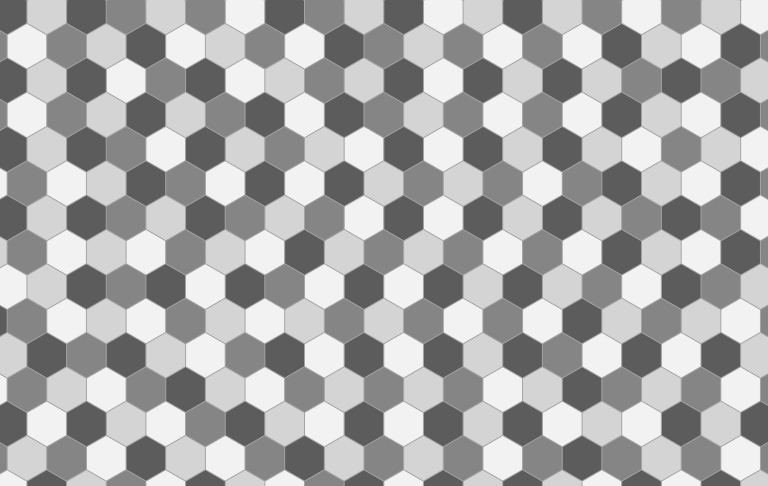
Write a Shadertoy shader that draws this pattern.

```glsl
// Mosaic of pointy-top hexagons in four greys, parted by hairline joints.
// Tiles are coloured row by row: each takes a hashed shade that differs from
// its left and two upper neighbours, so no two touching tiles are alike.

const float TILES_ACROSS = 19.37;
const float ROW_PITCH = 0.8660254;
const vec2 FIRST_CENTER = vec2(0.18, 0.30);
const float JOINT_HALF_WIDTH = 0.0125;
const vec3 JOINT_COLOR = vec3(0.64);
const int FIRST_ROW = -2;
const int FIRST_COLUMN = -9;
const int COLUMNS = 31;

float hash(vec2 cell) {
    return fract(sin(dot(cell, vec2(127.1, 311.7))) * 4375.85);
}

// Cells are skewed: each row down shifts its columns half a tile right.
vec2 cellCenter(vec2 cell) {
    return vec2(cell.x + 0.5 * cell.y, cell.y * ROW_PITCH);
}

vec2 nearestInRow(vec2 p, float row) {
    return vec2(floor(p.x - 0.5 * row + 0.5), row);
}

vec2 nearestCell(vec2 p) {
    float row = floor(p.y / ROW_PITCH);
    vec2 a = nearestInRow(p, row);
    vec2 b = nearestInRow(p, row + 1.0);
    return distance(p, cellCenter(a)) < distance(p, cellCenter(b)) ? a : b;
}

// Steps from a hashed shade to the first one whose bit is not taken.
int pickShadeBit(vec2 cell, int taken) {
    int shade = int(4.0 * hash(cell));
    for (int i = 0; i < 3; i++) {
        if ((taken & (1 << shade)) == 0) break;
        shade = (shade + 1) & 3;
    }
    return 1 << shade;
}

// Replays the colouring from the top row down to the wanted cell.
int tileShadeBit(vec2 cell) {
    int line[COLUMNS + 1];
    for (int k = 0; k <= COLUMNS; k++) line[k] = 0;

    int lastRow = int(cell.y);
    for (int row = FIRST_ROW; row <= lastRow; row++) {
        int left = 0;
        for (int k = 0; k < COLUMNS; k++) {
            vec2 here = vec2(float(k + FIRST_COLUMN), float(row));
            left = pickShadeBit(here, left | line[k] | line[k + 1]);
            line[k] = left;
        }
    }
    return line[clamp(int(cell.x) - FIRST_COLUMN, 0, COLUMNS - 1)];
}

vec3 tileColor(vec2 cell) {
    int bit = tileShadeBit(cell);
    float grey = bit == 1 ? 0.36 : bit == 2 ? 0.52 : bit == 4 ? 0.83 : 0.95;
    return vec3(grey);
}

// Outward normal of the hexagon side closest to a local point.
vec2 sideNormal(vec2 local) {
    vec2 a = abs(local);
    vec2 slanted = vec2(0.5, ROW_PITCH);
    vec2 side = a.x > dot(a, slanted) ? vec2(1.0, 0.0) : slanted;
    return side * vec2(local.x < 0.0 ? -1.0 : 1.0, local.y < 0.0 ? -1.0 : 1.0);
}

void mainImage(out vec4 fragColor, in vec2 fragCoord) {
    // Tile units, measured from the upper left
    float pixel = TILES_ACROSS / iResolution.x;
    vec2 fromTop = vec2(fragCoord.x, iResolution.y - fragCoord.y);
    vec2 p = fromTop * pixel - FIRST_CENTER;

    vec2 cell = nearestCell(p);
    vec2 center = cellCenter(cell);
    vec2 normal = sideNormal(p - center);
    float edge = 0.5 - dot(p - center, normal);
    vec3 color = tileColor(cell);

    // Blend with the tile across the side
    if (edge < 0.5 * pixel) {
        vec3 beyond = tileColor(nearestCell(center + normal));
        color = mix(beyond, color, clamp(0.5 + edge / pixel, 0.0, 1.0));
    }

    // Hairline joint, by its coverage of the pixel
    float inner = clamp((JOINT_HALF_WIDTH - edge) / pixel + 0.5, 0.0, 1.0);
    float outer = clamp((-JOINT_HALF_WIDTH - edge) / pixel + 0.5, 0.0, 1.0);
    color = mix(color, JOINT_COLOR, inner - outer);

    fragColor = vec4(color, 1.0);
}
```
